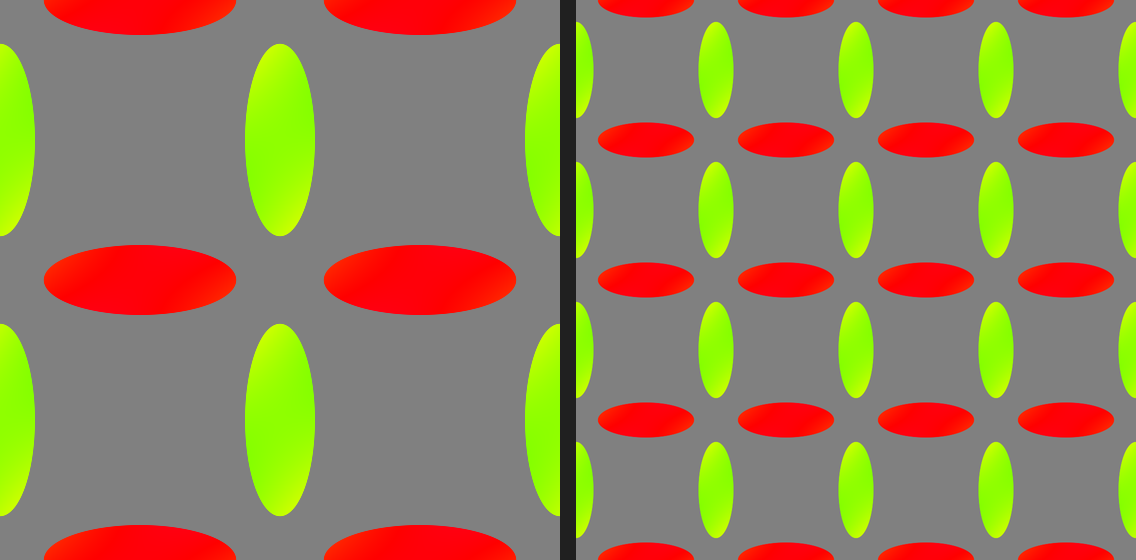
Left: one tile. Right: repeated 2 by 2.
A Shadertoy shader for this pattern:

```glsl
// Lattice of red horizontal and green vertical ellipses on grey, each with a twisted hue shift.

const float REPEATS = 2.0;
const vec2 RADII = vec2(0.34375, 0.125); // long and short radius, in cells
const vec3 GREY = vec3(0.5);

// Offset from the nearest copy of a centre on the unit lattice
vec2 latticeOffset(vec2 p, vec2 centre) {
    return fract(p - centre + 0.5) - 0.5;
}

// First-order distance to an ellipse, negative inside
float ellipseDistance(vec2 p, vec2 radii) {
    vec2 q = p / radii;
    return (dot(q, q) - 1.0) / max(2.0 * length(q / radii), 1e-4);
}

float coverage(float dist, float pixel) {
    return 1.0 - smoothstep(-0.5 * pixel, 0.5 * pixel, dist);
}

// Warms toward the tips, tilted so that opposite quadrants agree
float hueShift(vec2 q) {
    return q.x * q.x - q.x * q.y;
}

vec3 redTone(float shift) {
    float warmth = 0.15 * shift - 0.035;
    return vec3(1.0, max(warmth, 0.0), max(-warmth, 0.0));
}

vec3 greenTone(float shift) {
    return vec3(0.56 + 0.2 * shift, 1.0, 0.0);
}

void mainImage(out vec4 fragColor, in vec2 fragCoord) {
    vec2 cell = fragCoord / iResolution.xy * REPEATS;
    float pixel = REPEATS / min(iResolution.x, iResolution.y);

    // The first axis of each offset follows the long radius
    vec2 across = latticeOffset(cell, vec2(0.5, 0.0));
    vec2 upright = latticeOffset(cell, vec2(0.0, 0.5)).yx;

    vec3 color = GREY;
    color = mix(color, redTone(hueShift(across / RADII)),
                coverage(ellipseDistance(across, RADII), pixel));
    color = mix(color, greenTone(hueShift(upright / RADII)),
                coverage(ellipseDistance(upright, RADII), pixel));
    fragColor = vec4(color, 1.0);
}
```
